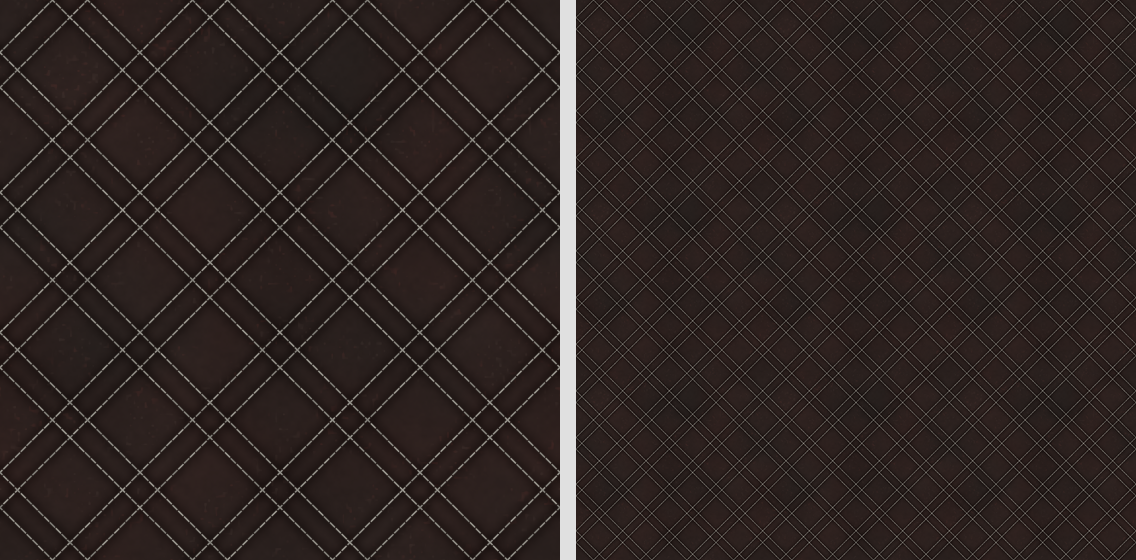
Left, the tile; right, the same tile 3 across and 3 down.
A WebGL 1 fragment shader for this pattern:

```glsl
precision highp float;
// Dark quilted leather with pairs of diagonal stitched seams, four repeats each way.
// Seams live in rotated coordinates; each dash is a soft bar with its own length and tone.
// Wide creases beside the seams and wrapping value noise give the hide its wear.
uniform vec2 u_resolution;

float hash(vec2 p) {
  vec3 q = fract(p.xyx * 0.1031);
  q += dot(q, q.yzx + 33.33);
  return fract((q.x + q.y) * q.z);
}

// Value noise that wraps after a whole number of cells
float noise(vec2 uv, float cells, float seed) {
  vec2 p = uv * cells;
  vec2 i = floor(p);
  vec2 f = fract(p);
  f = f * f * (3.0 - 2.0 * f);
  vec2 a = mod(i, cells);
  vec2 b = mod(i + 1.0, cells);
  return mix(mix(hash(a + seed), hash(vec2(b.x, a.y) + seed), f.x),
             mix(hash(vec2(a.x, b.y) + seed), hash(b + seed), f.x), f.y);
}

float fbm(vec2 uv, float cells, float seed) {
  float sum = 0.0;
  float weight = 0.5;
  for (int octave = 0; octave < 4; octave++) {
    sum += weight * noise(uv, cells, seed);
    cells *= 2.0;
    seed += 17.0;
    weight *= 0.5;
  }
  return sum / 0.9375;
}

// Signed distance to the nearest seam of a pair, in canvas units
float seamDistance(float across) {
  return (abs(fract(across) - 0.5) - 0.125) / (4.0 * sqrt(2.0));
}

// Thread colour in rgb, coverage in alpha
vec4 stitch(float across, float along, float seed, float pixel) {
  float pitch = 1.0 / (48.0 * sqrt(2.0));
  vec2 id = vec2(mod(floor(across * 2.0), 8.0), mod(floor(along * 12.0), 48.0));
  float tone = hash(id + seed);
  float halfLength = pitch * mix(0.41, 0.46, hash(id + seed + 61.0));
  vec2 p = vec2(seamDistance(across), (fract(along * 12.0) - 0.5) * pitch);
  p.x += (hash(id + seed + 23.0) - 0.5) * 0.0004;
  vec2 outside = abs(p) - vec2(0.0015, halfLength);
  float soft = max(0.7 * pixel, 0.0006);
  float side = 1.0 - smoothstep(-soft, soft, outside.x);
  float ends = 1.0 - smoothstep(-soft, soft, outside.y);
  float roundness = 1.0 - 0.25 * smoothstep(0.0, 0.0016, abs(p.x));
  vec3 thread = vec3(0.64, 0.63, 0.595) * mix(0.82, 1.06, tone) * roundness;
  return vec4(thread, side * mix(0.12, 1.0, ends));
}

void main() {
  vec2 uv = gl_FragCoord.xy / u_resolution;
  float pixel = 1.0 / min(u_resolution.x, u_resolution.y);
  float rise = 4.0 * (uv.x - uv.y);
  float fall = 4.0 * (uv.x + uv.y);

  // Leather with broad reddish and worn patches
  float patches = fbm(uv, 6.0, 3.0);
  float redness = fbm(uv, 5.0, 91.0) - 0.5;
  vec3 color = vec3(0.167, 0.125, 0.116) * (0.87 + 0.26 * patches);
  color += vec3(0.032, -0.004, -0.005) * redness;

  // Fine grain and sparse specks
  color *= 1.0 + 0.12 * (fbm(uv, 90.0, 7.0) - 0.5);
  float speck = smoothstep(0.7, 1.0, noise(uv, 150.0, 41.0));
  speck *= smoothstep(0.4, 0.75, noise(uv, 24.0, 53.0));
  color += mix(vec3(0.035, 0.032, 0.029), vec3(0.055, 0.017, 0.015),
               smoothstep(0.3, 0.7, noise(uv, 40.0, 67.0))) * speck;

  // Padding sinks into a crease along each seam
  float seamA = abs(seamDistance(rise)) / 0.0125;
  float seamB = abs(seamDistance(fall)) / 0.0125;
  float crease = exp(-seamA * seamA) + exp(-seamB * seamB);
  color *= 1.0 - vec3(0.26, 0.30, 0.31) * min(crease, 1.3);

  // Two crossing sets of stitches
  vec4 thread = stitch(rise, fall, 5.0, pixel);
  color = mix(color, thread.rgb, thread.a);
  thread = stitch(fall, rise, 113.0, pixel);
  color = mix(color, thread.rgb, thread.a);

  gl_FragColor = vec4(color, 1.0);
}
```
